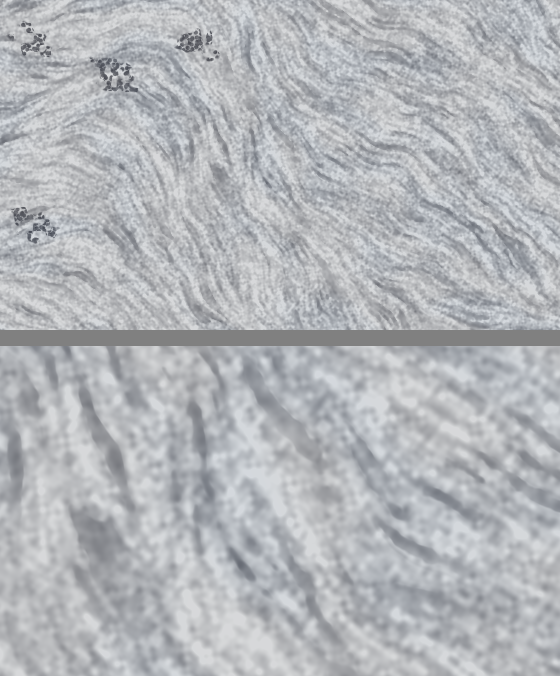
Top: the whole. Bottom: its middle third, enlarged.
A Shadertoy shader for this texture:

```glsl
#define STEPS 13
#define STEP_LENGTH 0.0085
#define BAND_SCALE 16.0
#define VEIN_SCALE 60.0
#define FIBRE_SCALE 115.0
#define GRAIN_SCALE 150.0
#define FLAKE_SCALE 85.0
#define BASE_TONE 0.805
#define CLUSTERS 4
#define DARK_MICA vec3(0.35, 0.36, 0.39)
#define PALE_QUARTZ vec3(0.815, 0.825, 0.835)

float hash(vec2 p) {
    vec3 q = fract(vec3(p.xyx) * 0.1031);
    q += dot(q, q.yzx + 33.33);
    return fract((q.x + q.y) * q.z);
}

float noise(vec2 p) {
    vec2 i = floor(p), f = fract(p);
    f = f * f * (3.0 - 2.0 * f);
    return mix(mix(hash(i), hash(i + vec2(1, 0)), f.x),
               mix(hash(i + vec2(0, 1)), hash(i + vec2(1, 1)), f.x), f.y);
}

// Distance to the nearest jittered cell centre
float cellular(vec2 p) {
    vec2 cell = floor(p);
    float nearest = 2.0;
    for (int y = -1; y <= 1; y++)
    for (int x = -1; x <= 1; x++) {
        vec2 c = cell + vec2(x, y);
        vec2 centre = c + vec2(hash(c), hash(c + 71.7));
        nearest = min(nearest, length(p - centre));
    }
    return nearest;
}

// Direction of the stone's flow: an arch at left, a steep fall, a gentler slope at right
vec2 flow(vec2 p) {
    float arch = smoothstep(0.0, 0.45, p.x - 0.7 * max(p.y - 0.45, 0.0));
    float easing = smoothstep(0.8, 1.2, p.x + 0.4 * (p.y - 0.5));
    float angle = mix(-0.1, 1.0, arch) - 0.42 * easing;
    angle += 0.24 * sin(7.0 * p.x + 5.0 * p.y + 2.0 * sin(5.0 * p.y));
    angle += 0.18 * sin(17.0 * p.y - 9.0 * p.x + 1.5 * sin(8.0 * p.x));
    angle += 0.20 * sin(37.0 * p.x - 28.0 * p.y + 2.0 * sin(13.0 * p.y));
    return vec2(cos(angle), -sin(angle));
}

// Bands, veins and fibres: noise averaged along the streamline through p
vec3 streaks(vec2 p) {
    vec3 sum = vec3(0), total = vec3(0);
    for (int side = -1; side <= 1; side += 2) {
        vec2 q = p;
        for (int i = 0; i < STEPS; i++) {
            float w = 1.0 - float(i) / float(STEPS);
            vec3 weight = vec3(sqrt(w), w, w * w * w);
            sum += weight * vec3(noise(q * BAND_SCALE),
                                 noise(q * VEIN_SCALE + 17.0),
                                 noise(q * FIBRE_SCALE + 41.0));
            total += weight;
            q += float(side) * STEP_LENGTH * flow(q);
        }
    }
    return sum / total - 0.5;
}

// Ragged clusters of small dark flakes
float mica(vec2 p) {
    float cover = 0.0;
    float patches = noise(p * 55.0 + 5.0);
    for (int i = 0; i < CLUSTERS; i++) {
        float k = float(i);
        vec2 centre = vec2(0.1 + 0.25 * mod(k, 3.0),
                           0.87 - 0.1 * mod(k, 2.0) - 0.45 * floor(k / 3.0));
        vec2 d = p - centre;
        d = vec2(0.88 * d.x - 0.48 * d.y, 0.48 * d.x + 0.88 * d.y) / vec2(0.08, 0.045);
        cover = max(cover, smoothstep(0.42, 0.6, patches + 0.15 - 0.4 * dot(d, d)));
    }
    return cover * smoothstep(0.75, 0.35, cellular(p * FLAKE_SCALE));
}

void mainImage(out vec4 fragColor, in vec2 fragCoord) {
    vec2 p = fragCoord / iResolution.y;
    vec3 streak = streaks(p);

    // Two sizes of crystal grain on turned lattices
    vec2 turned = mat2(0.8, 0.6, -0.6, 0.8) * p;
    float grain = noise(turned * GRAIN_SCALE) - 0.5;
    float clump = noise(turned.yx * GRAIN_SCALE * 0.6 + 63.0) - 0.5;

    // Narrow ribbons and fibres, calmer inside the pale bands
    float pale = smoothstep(0.0, 0.18, streak.x);
    float ribbon = smoothstep(-0.05, 0.05, streak.y) - 0.5;
    float detail = 0.10 * ribbon + 0.35 * streak.y + 1.05 * streak.z
                 + 0.34 * grain + 0.17 * clump;
    float tone = BASE_TONE + 0.2 * streak.x + mix(1.1, 0.85, pale) * detail;

    // Thin speckled threads in the deepest veins
    float thread = smoothstep(-0.06, -0.12, streak.y + 0.4 * streak.z);
    float broken = smoothstep(0.3, 0.7, noise(p * 11.0 + 9.0));
    tone -= thread * broken * (0.17 + 0.5 * grain);

    tone = mix(tone, 0.4 * grain, 0.95 * mica(p));
    vec3 color = mix(DARK_MICA, PALE_QUARTZ, clamp(tone, -0.3, 1.05));
    color += vec3(-0.04, 0.0, 0.04) * clamp(-streak.x, -0.1, 0.2);
    fragColor = vec4(color, 1.0);
}
```
